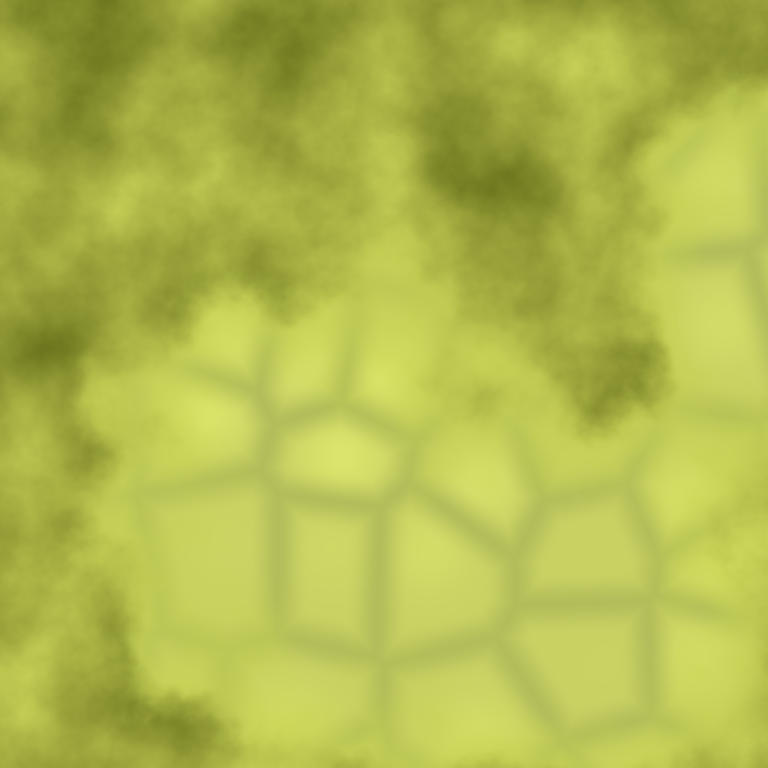
A three.js fragment shader for this texture:

```glsl
// Soft yellow-green plant cells partly overgrown by cloudy olive moss.
varying vec2 vUv;

#define CELL_COUNT 6.2      // cells across the canvas
#define CELL_JITTER 0.8     // irregularity of the cell sites
#define SEAM_WIDTH 0.26     // softness of the seams, in cells
#define MOSS_SCALE 4.6      // moss clouds across the canvas
#define MOSS_CONTRAST 0.78
#define EDGE_RAGGED 0.4     // how far noise pushes the moss edge
#define SEAM_COLOR vec3(0.695, 0.735, 0.350)
#define BODY_COLOR vec3(0.785, 0.820, 0.385)
#define GLOW_COLOR vec3(0.870, 0.915, 0.430)
#define FRESH_COLOR vec3(0.770, 0.820, 0.315)
#define MOSS_DARK vec3(0.430, 0.460, 0.120)
#define MOSS_LIGHT vec3(0.785, 0.825, 0.340)

vec2 hash2(vec2 p) {
  vec2 q = vec2(dot(p, vec2(127.1, 311.7)), dot(p, vec2(269.5, 183.3)));
  return fract(sin(q) * 43758.545);
}

vec2 gradient(vec2 cell) {
  float angle = 6.2832 * hash2(cell).x;
  return vec2(cos(angle), sin(angle));
}

// Gradient noise, roughly -0.7 to 0.7
float noise(vec2 p) {
  vec2 i = floor(p), f = fract(p);
  vec2 u = f * f * f * (f * (f * 6.0 - 15.0) + 10.0);
  vec2 e = vec2(1.0, 0.0);
  float a = dot(gradient(i), f);
  float b = dot(gradient(i + e.xy), f - e.xy);
  float c = dot(gradient(i + e.yx), f - e.yx);
  float d = dot(gradient(i + e.xx), f - e.xx);
  return mix(mix(a, b, u.x), mix(c, d, u.x), u.y);
}

float fbm(vec2 p) {
  float sum = 0.0, amplitude = 1.0;
  for (int i = 0; i < 6; i++) {
    sum += amplitude * noise(p);
    p = mat2(1.6, 1.2, -1.2, 1.6) * p + 17.3;
    amplitude *= 0.5;
  }
  return sum;
}

vec2 siteOffset(vec2 cell) {
  return 0.5 + CELL_JITTER * (hash2(cell + 5.0) - 0.5);
}

// Voronoi cell: x = distance to site, y = distance to seam, z = random value
vec3 voronoi(vec2 p) {
  vec2 base = floor(p), f = fract(p);
  vec2 nearest = vec2(0.0), nearestCell = vec2(0.0);
  float best = 8.0;
  for (int y = -1; y <= 1; y++) {
    for (int x = -1; x <= 1; x++) {
      vec2 cell = vec2(float(x), float(y));
      vec2 r = cell + siteOffset(base + cell) - f;
      if (dot(r, r) < best) {
        best = dot(r, r);
        nearest = r;
        nearestCell = cell;
      }
    }
  }
  float seam = 8.0;
  for (int y = -2; y <= 2; y++) {
    for (int x = -2; x <= 2; x++) {
      vec2 cell = nearestCell + vec2(float(x), float(y));
      vec2 r = cell + siteOffset(base + cell) - f;
      vec2 across = r - nearest;
      if (dot(across, across) > 0.0001)
        seam = min(seam, dot(0.5 * (r + nearest), normalize(across)));
    }
  }
  return vec3(sqrt(best), seam, hash2(base + nearestCell + 31.0).x);
}

float ellipse(vec2 p, vec2 center, vec2 radius) {
  return length((p - center) / radius) - 1.0;
}

// Negative inside the clearing where cells show, positive under moss
float clearing(vec2 p) {
  float d = ellipse(p, vec2(0.40, 0.34), vec2(0.28, 0.31));
  d = min(d, ellipse(p, vec2(0.68, 0.23), vec2(0.39, 0.27)));
  return min(d, ellipse(p, vec2(0.99, 0.60), vec2(0.17, 0.27)));
}

vec3 cellColor(vec2 p) {
  vec3 v = voronoi(p * CELL_COUNT);
  float body = smoothstep(-0.04, SEAM_WIDTH, v.y);
  float glow = exp(-7.0 * v.x * v.x) * v.z * body;
  return mix(mix(SEAM_COLOR, BODY_COLOR, body), GLOW_COLOR, glow);
}

void main() {
  // Moss edge, broken up by noise
  float edge = clearing(vUv) + EDGE_RAGGED * fbm(vUv * 5.5 + 41.0);
  float cover = smoothstep(-0.18, 0.24, edge);

  // Cells turn fresher and lose their seams towards the moss
  float fresh = 0.75 * smoothstep(-0.65, 0.0, edge);
  vec3 cells = mix(cellColor(vUv), FRESH_COLOR, fresh);

  // Cloudy moss tone
  float tone = 0.5 + MOSS_CONTRAST * fbm(vUv * MOSS_SCALE + 9.0);
  vec3 moss = mix(MOSS_DARK, MOSS_LIGHT, clamp(tone, 0.0, 1.0));

  gl_FragColor = vec4(mix(cells, moss, cover), 1.0);
}
```
